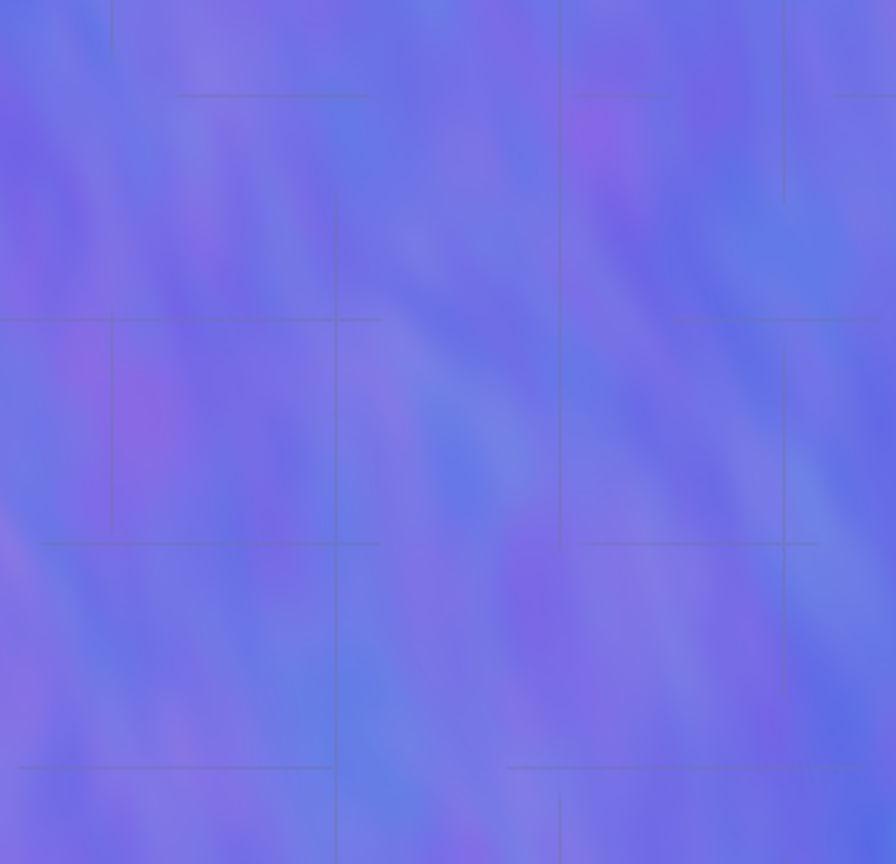
Reproduce this texture map procedurally as a Shadertoy shader.

```glsl
// Soft violet-blue surface with slanted, stretched streaks of pink and azure,
// built from warped value noise driving red and green separately, overlaid
// by a faint square grid whose thin lines are broken by noise along them.

float hash(vec2 p) {
    vec3 q = fract(vec3(p.xyx) * 0.1031);
    q += dot(q, q.yzx + 33.33);
    return fract((q.x + q.y) * q.z);
}

float noise(vec2 p) {
    vec2 i = floor(p), f = fract(p);
    f = f * f * f * (f * (f * 6.0 - 15.0) + 10.0);
    return mix(mix(hash(i), hash(i + vec2(1, 0)), f.x),
               mix(hash(i + vec2(0, 1)), hash(i + vec2(1, 1)), f.x), f.y);
}

// Coordinates across and along a direction leaning from the vertical
vec2 leaning(vec2 p, float angle) {
    return mat2(cos(angle), -sin(angle), sin(angle), cos(angle)) * p;
}

// Three octaves, centred on zero, each leaning a little differently
float fibres(vec2 p, float angle, float seed) {
    float sum = 0.0, weight = 0.5, scale = 1.0;
    for (int k = 0; k < 3; k++) {
        vec2 q = leaning(p, angle) * vec2(9.5, 4.0) * scale;
        sum += weight * (noise(q + seed) - 0.5);
        scale *= 1.7;
        weight *= 0.68;
        angle -= 0.1;
        seed += 37.4;
    }
    return sum;
}

// Bell profile around a slanted line x = offset + slope * y
float band(vec2 p, float offset, float slope, float width) {
    float d = (p.x - offset - slope * p.y) / width;
    return exp(-d * d);
}

vec3 streaks(vec2 p) {
    vec2 bend = vec2(noise(p * 4.0 + 41.0), noise(p * 4.0 + 73.0)) - 0.5;
    vec2 w = p + 0.06 * bend;

    // Broad patches lean left going down, fine streaks lean right
    vec2 broad = leaning(w, -0.2) * vec2(6.0, 3.0);
    float red = 0.450 + 0.04 * (noise(broad + 25.0) - 0.5)
                      + 0.195 * fibres(w, 0.48, 60.0);
    float green = 0.444 + 0.025 * (noise(broad + 84.0) - 0.5)
                        + 0.135 * fibres(w, 0.44, 131.0);

    // Rosy drift on the left, deep blue valley on the right
    float rose = band(w, -0.32, 0.23, 0.065) * smoothstep(-0.25, 0.0, p.y);
    float valley = band(w, 0.22, -0.61, 0.045) * smoothstep(0.35, 0.15, p.y);
    red += 0.042 * rose - 0.028 * valley;
    green -= 0.006 * rose + 0.006 * valley;

    float blue = 0.902 - 0.25 * max(red - 0.5, 0.0);
    return vec3(clamp(red, 0.35, 0.60), clamp(green, 0.39, 0.51), blue);
}

// Broken grid: x covers vertical lines, y horizontal ones
float grid(vec2 p, float pixel) {
    vec2 id = floor(p * 4.0);
    vec2 d = abs(fract(p * 4.0) - 0.5) / 4.0;
    vec2 line = clamp((0.0020 - d) / pixel + 0.5, 0.0, 1.0);
    vec2 gaps = vec2(noise(vec2(p.y * 5.5 + 20.0, id.x * 7.0 + 50.0)),
                     noise(vec2(p.x * 5.5 + 90.0, id.y * 7.0 + 130.0)));
    line *= smoothstep(0.35, 0.39, gaps);
    return max(line.x, line.y);
}

void mainImage(out vec4 fragColor, in vec2 fragCoord) {
    vec2 p = (fragCoord - 0.5 * iResolution.xy) / iResolution.x;
    vec3 color = streaks(p);
    vec3 slate = vec3(0.44, 0.45, 0.70);
    color = mix(color, slate, 0.42 * grid(p, 1.0 / iResolution.x));
    fragColor = vec4(color, 1.0);
}
```
